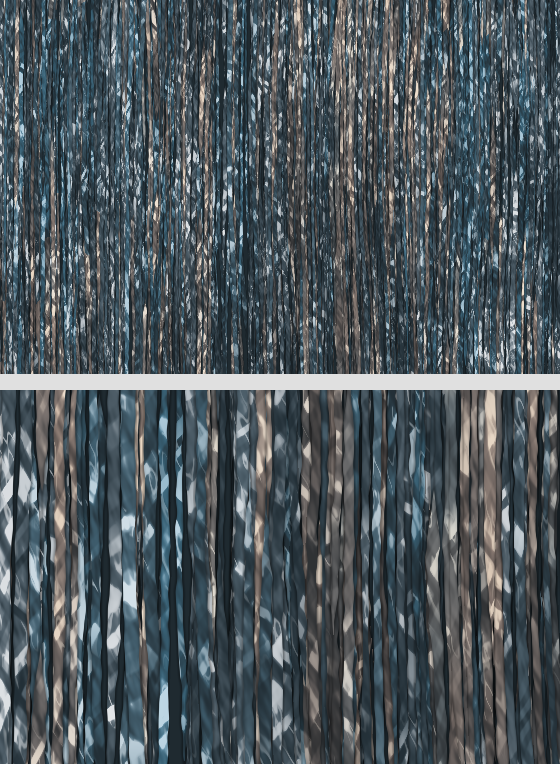
Top, the full canvas; bottom, a detail of the centre.
Write a Shadertoy shader that draws this texture.

```glsl
float hash(vec2 p) {
    vec3 q = fract(p.xyx * 0.1031);
    q += dot(q, q.yzx + 33.33);
    return fract((q.x + q.y) * q.z);
}

float noise(vec2 p) {
    vec2 i = floor(p), f = fract(p);
    f = f * f * (3.0 - 2.0 * f);
    return mix(mix(hash(i), hash(i + vec2(1, 0)), f.x),
               mix(hash(i + vec2(0, 1)), hash(i + vec2(1, 1)), f.x), f.y);
}

// Flat planes of random brightness with a short bend between them
float facets(float v, float seed, float soft) {
    float i = floor(v);
    float bend = smoothstep(0.5 - soft, 0.5 + soft, fract(v));
    return mix(hash(vec2(i, seed)), hash(vec2(i + 1.0, seed)), bend);
}

// Foil colour from shadow to highlight
vec3 foilRamp(float tone, float warm, float teal) {
    vec3 shade = mix(vec3(0.135, 0.185, 0.215), vec3(0.21, 0.20, 0.20), warm);
    vec3 cool = mix(vec3(0.31, 0.37, 0.41), vec3(0.22, 0.38, 0.46), teal);
    vec3 body = mix(cool, vec3(0.52, 0.46, 0.43), warm);
    vec3 coolLight = mix(vec3(0.64, 0.68, 0.71), vec3(0.46, 0.63, 0.72), teal);
    vec3 light = mix(coolLight, vec3(0.86, 0.77, 0.69), warm);
    vec3 col = mix(shade, body, smoothstep(0.06, 0.46, tone));
    return mix(col, light, smoothstep(0.40, 0.80, tone));
}

void mainImage(out vec4 fragColor, in vec2 fragCoord) {
    vec2 uv = fragCoord / iResolution.y;
    float pixel = 1.0 / iResolution.y;
    vec3 col = vec3(0.12, 0.165, 0.19);

    // Hanging strips, from back to front
    for (int i = 0; i < 7; i++) {
        float layer = float(i);
        float pitch = 0.012 + 0.006 * hash(vec2(layer, 7.0));
        float sway = 0.035 * noise(vec2(uv.x * 5.0 + layer * 17.0, uv.y * 1.6))
                   + 0.006 * noise(vec2(uv.x * 14.0, uv.y * 8.0 + layer * 31.0));
        float x = (uv.x + sway) / pitch + layer * 0.37;
        float id = floor(x);
        vec2 seed = vec2(id + 5.0, layer * 13.0 + 3.0);
        if (hash(seed) > 0.62) continue;

        // Width, place and ragged edge; strips turn edge-on and vanish in places
        float halfWidth = mix(0.24, 0.49, hash(seed + 51.0));
        float u = fract(x) - 0.5 - (hash(seed + 83.0) - 0.5) * (0.98 - 2.0 * halfWidth);
        float turn = noise(vec2(id * 5.0 + layer * 23.0, uv.y * 4.5 + hash(seed + 7.0) * 50.0));
        float ragged = halfWidth * smoothstep(0.12, 0.42, turn)
                     - 0.14 * noise(vec2(id * 9.0 + sign(u) * 3.0, uv.y * 70.0));
        float edge = abs(u) - ragged;
        float soft = 0.6 * pixel / pitch;
        float cover = smoothstep(soft, -soft, edge);

        // Crossing folds cut the foil into slanted shards
        float warp = 2.5 * noise(vec2(id * 7.0 + layer, uv.y * 20.0));
        float slant = mix(0.5, 1.9, hash(seed + 19.0));
        float foldA = facets(uv.y * 54.0 + warp + u * slant, hash(seed + 29.0) * 90.0, 0.2);
        float foldB = facets(uv.y * 70.0 - warp - u * slant * 1.5, hash(seed + 43.0) * 90.0, 0.2);
        float shard = foldA * foldB;
        vec2 foil = vec2(u * 3.0 + hash(seed + 5.0) * 70.0, uv.y * 110.0 + u * 3.0);
        float crinkle = noise(foil);
        float crumple = smoothstep(0.22, 0.68, noise(vec2(id * 3.7 + layer * 11.0, uv.y * 10.0)));
        float glint = smoothstep(0.40, 0.60, shard + 0.50 * (crinkle - 0.5));

        // Thin wisps of light along the creases
        float crease = abs(2.0 * noise(foil * vec2(0.8, 0.6) + 40.0) - 1.0);
        float wisp = smoothstep(0.22, 0.05, crease) * smoothstep(0.30, 0.70, foldA);
        glint = max(glint, 0.75 * wisp) * crumple;

        // Warm strips gather in broad bands
        float band = noise(vec2(uv.x * 6.0 + 2.0, uv.y * 1.5 + 4.0))
                   + 0.5 * exp(-60.0 * pow(uv.x - 0.83, 2.0))
                   - 0.5 * smoothstep(1.30, 1.48, uv.x);
        float warm = step(hash(seed + 37.0), 0.07 + 0.34 * band);
        warm *= 0.50 + 0.50 * noise(vec2(id, uv.y * 8.0));
        float teal = smoothstep(0.35, 0.9, hash(seed + 61.0));

        // Light on the strip
        float gloss = 0.5 * hash(seed + 71.0) + 0.5 * noise(vec2(id * 6.1, uv.y * 6.0 + layer * 9.0));
        float tone = 0.03 + 0.38 * gloss + mix(0.30, 0.80, crumple) * shard;
        tone += 0.22 * (crinkle - 0.5) + 0.08 * warm;
        tone *= mix(0.65, 1.0, layer / 6.0);
        tone *= 0.80 + 0.20 * smoothstep(0.0, -0.15, edge);
        float sweep = 0.76 + 0.52 * noise(vec2(uv.x * 11.0 + 6.0, uv.y * 2.2));
        tone *= sweep * mix(0.92, 1.10, uv.y);
        vec3 strip = foilRamp(tone, warm, teal);
        vec3 glintColor = mix(mix(vec3(0.90, 0.91, 0.92), vec3(0.66, 0.81, 0.89), teal * 0.6),
                              vec3(0.97, 0.91, 0.83), warm);
        strip = mix(strip, glintColor, glint * min(1.0, sweep * mix(0.35, 1.0, gloss)));

        // Shadow cast on the strips behind
        col *= 1.0 - 0.32 * smoothstep(0.20, 0.0, edge);
        col = mix(col, strip, cover);
    }
    fragColor = vec4(col, 1.0);
}
```
